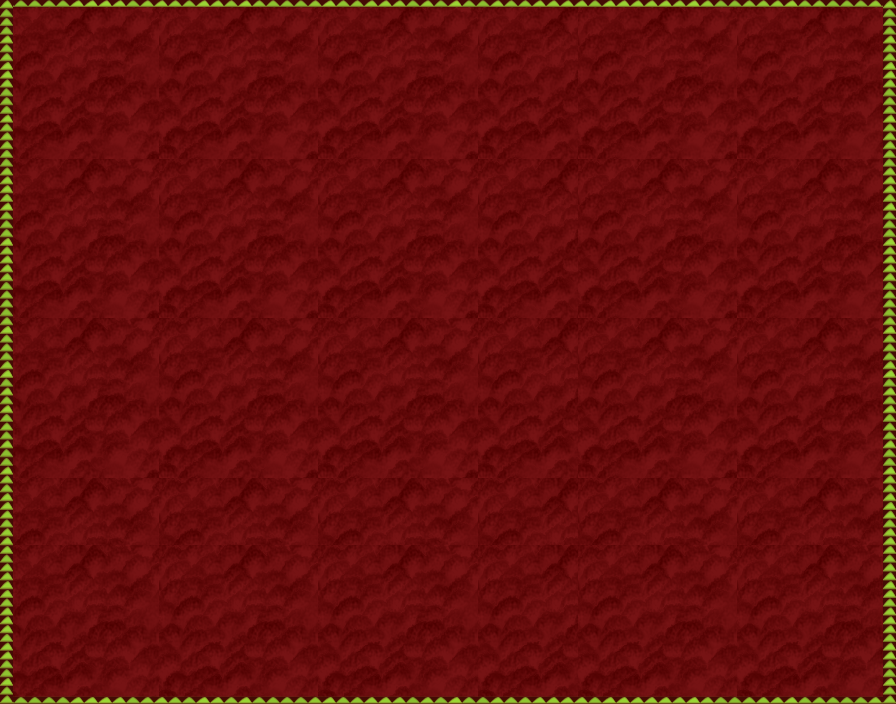
Give the GLSL for this texture, as a Shadertoy shader.

```glsl
const float TILE = 0.1777;            // cloth tile side, in canvas widths
const float LEAD_TILES = 3.0;         // whole tiles before the cut one
const vec2 TUFTS = vec2(7.5, 9.0);    // tufts along one tile
const vec2 GRAIN = vec2(62.0, 52.0);  // fibre cells along one tile
const float GRAIN_STRENGTH = 0.42;
const float BROAD_STRENGTH = 0.55;
const float LEAVES_ACROSS = 64.0;
const float LEAVES_DOWN = 80.0;
const float SIDE_BORDER = 0.0145;     // border widths, in canvas widths
const float END_BORDER = 0.0082;
const vec3 CLOTH_DARK = vec3(0.318, 0.006, 0.006);
const vec3 CLOTH_LIGHT = vec3(0.450, 0.068, 0.072);
const vec3 GAP = vec3(0.270, 0.045, 0.018);
const vec3 LEAF_RIM = vec3(0.450, 0.400, 0.125);
const vec3 LEAF_MID = vec3(0.540, 0.640, 0.170);
const vec3 LEAF_BRIGHT = vec3(0.580, 0.800, 0.198);

vec2 hash2(vec2 p) {
    vec3 q = fract(p.xyx * vec3(0.1031, 0.1030, 0.0973));
    q += dot(q, q.yzx + 33.33);
    return fract((q.xx + q.yz) * q.zy);
}

float gradientNoise(vec2 p) {
    vec2 i = floor(p), f = p - i;
    vec2 u = f * f * f * (f * (f * 6.0 - 15.0) + 10.0);
    vec2 e = vec2(0.0, 1.0);
    float a = dot(hash2(i) * 2.0 - 1.0, f);
    float b = dot(hash2(i + e.yx) * 2.0 - 1.0, f - e.yx);
    float c = dot(hash2(i + e.xy) * 2.0 - 1.0, f - e.xy);
    float d = dot(hash2(i + e.yy) * 2.0 - 1.0, f - e.yy);
    return mix(mix(a, b, u.x), mix(c, d, u.x), u.y);
}

// Tiles run from the start; the last ones are aligned to the far end
float tileCoord(float a, float span) {
    float seam = span - (floor(span / TILE) - LEAD_TILES) * TILE;
    return mod(a > seam ? a - seam : a, TILE) / TILE;
}

float glow(vec2 t, vec2 centre, vec2 size) {
    vec2 d = (t - centre) / size;
    return exp(-dot(d, d));
}

// Overlapping tufts: dark under a fuzzy domed top, paler further down
float tuftLight(vec2 t, float fuzz) {
    vec2 q = t * TUFTS + 31.0;
    q.y += 0.45 * q.x;
    q += 0.25 * vec2(gradientNoise(t * 14.0), gradientNoise(t * 14.0 + 50.0));
    vec2 cell = floor(q);
    float light = 1.0;
    for (int y = -2; y <= 1; y++)
    for (int x = -1; x <= 1; x++) {
        vec2 id = cell + vec2(x, y);
        vec2 d = q - id - 0.15 - 0.7 * hash2(id);
        float depth = d.y - 1.2 * d.x * d.x + 0.3 * fuzz;
        float cover = smoothstep(-0.12, 0.16, depth);
        cover *= 1.0 - smoothstep(0.45, 0.95, abs(d.x));
        cover *= 0.65 + 0.35 * hash2(id + 19.0).x;
        light = min(light, mix(1.0, smoothstep(0.1, 1.1, depth), cover));
    }
    return light;
}

// Velvet with fibre grain, strongest in the shade
vec3 cloth(vec2 t) {
    float fuzz = gradientNoise(t * GRAIN + 7.0);
    float light = 0.12 + 0.95 * tuftLight(t, fuzz);
    light += BROAD_STRENGTH * gradientNoise(t * 4.5 + 3.0);
    // Pale patches that stop short at the tile edges
    float patches = glow(t, vec2(0.96, 0.42), vec2(0.09, 0.15))
                  + glow(t, vec2(0.35, 0.98), vec2(0.11, 0.08))
                  + glow(t, vec2(0.73, 0.94), vec2(0.10, 0.08));
    light = mix(light, 0.95, 0.8 * min(patches, 1.0));
    light += GRAIN_STRENGTH * fuzz * (1.2 - 0.7 * clamp(light, 0.0, 1.0));
    return mix(CLOTH_DARK, CLOTH_LIGHT, clamp(light, -0.1, 1.1));
}

// One peaked leaf per cell; q counts cells, pixels is the cell size
vec3 leafRow(vec2 q, vec2 pixels) {
    vec2 id = floor(q), f = q - id;
    float tone = hash2(id + 5.0).x;
    float peak = 0.56 + 0.16 * (tone - 0.5);
    float side = f.x < peak ? (peak - f.x) / peak : (f.x - peak) / (1.0 - peak);
    float inside = min(1.0 - 0.82 * pow(side, 1.45) - f.y, f.y - 0.04);
    float cover = clamp(inside * pixels.y * 0.8 + 0.5, 0.0, 1.0);
    vec3 leaf = mix(LEAF_RIM, LEAF_MID, smoothstep(0.0, 0.18, inside));
    leaf = mix(leaf, LEAF_BRIGHT, smoothstep(0.12, 0.3, inside));
    leaf *= 0.93 + 0.12 * tone;
    return mix(GAP, leaf, cover);
}

void mainImage(out vec4 fragColor, in vec2 fragCoord) {
    float width = iResolution.x;
    vec2 p = fragCoord / width;
    float height = iResolution.y / width;
    float down = height - p.y;

    vec3 color = cloth(vec2(tileCoord(p.x, 1.0), tileCoord(down, height)));

    // Leaf border: single rows at the ends, stacked leaves at the sides
    float endEdge = min(p.y, down);
    float sideEdge = min(p.x, 1.0 - p.x);
    float endY = p.y < 0.5 * height ? p.y : END_BORDER - down;
    float sideX = p.x < 0.5 ? p.x : p.x - 1.0 + SIDE_BORDER;
    vec2 endCell = vec2(1.0 / LEAVES_ACROSS, END_BORDER);
    vec2 sideCell = vec2(SIDE_BORDER, height / LEAVES_DOWN);
    vec3 endLeaves = leafRow(vec2(p.x, endY) / endCell, endCell * width);
    vec3 sideLeaves = leafRow(vec2(sideX, p.y) / sideCell, sideCell * width);
    color = mix(color, endLeaves, clamp((END_BORDER - endEdge) * width + 0.5, 0.0, 1.0));
    color = mix(color, sideLeaves, clamp((SIDE_BORDER - sideEdge) * width + 0.5, 0.0, 1.0));

    fragColor = vec4(color, 1.0);
}
```
